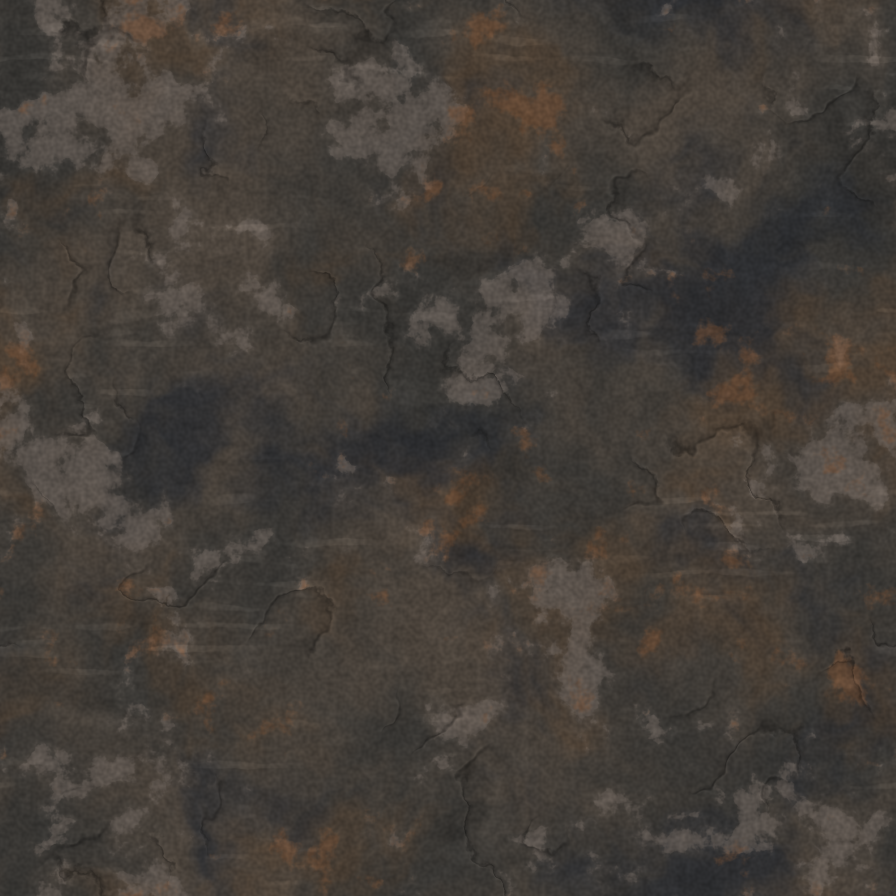
Write a WebGL 1 fragment shader that draws this texture.

```glsl
precision highp float;

uniform vec2 u_resolution;

#define CLOUD_REPEAT 4.0
#define FLAKE_REPEAT 22.0
#define CREASE_REPEAT 5.0
#define GRAIN_REPEAT 210.0
#define WARP 0.045
#define SLATE_AMOUNT 0.80
#define RUST_AMOUNT 0.60
#define FLAKE_AMOUNT 0.62
#define EMBER_AMOUNT 0.50
#define CREASE_DEPTH 0.22
#define GRAIN_DEPTH 0.16

const vec3 CHARCOAL = vec3(0.215, 0.209, 0.198);
const vec3 UMBER    = vec3(0.300, 0.268, 0.236);
const vec3 SLATE    = vec3(0.160, 0.168, 0.184);
const vec3 RUST     = vec3(0.330, 0.258, 0.192);
const vec3 ASH      = vec3(0.405, 0.370, 0.345);
const vec3 EMBER    = vec3(0.430, 0.285, 0.185);

float hash(vec2 p) {
  vec3 q = fract(vec3(p.xyx) * vec3(0.1031, 0.1030, 0.0973));
  q += dot(q, q.yzx + 33.33);
  return fract((q.x + q.y) * q.z);
}

// Slope of one lattice corner, wrapped to the period
float corner(vec2 cell, vec2 offset, vec2 period, float seed) {
  vec2 wrapped = floor(mod(cell + 0.5, period));
  float angle = 6.28318 * hash(wrapped + seed * vec2(17.0, 29.0));
  return dot(vec2(cos(angle), sin(angle)), offset);
}

// Tiling gradient noise; the seed also shifts the lattice
float noise(vec2 uv, vec2 period, float seed) {
  vec2 p = uv * period + seed * vec2(0.37, 0.71);
  vec2 cell = floor(p);
  vec2 f = p - cell;
  vec2 w = f * f * f * (f * (f * 6.0 - 15.0) + 10.0);
  vec2 e = vec2(1.0, 0.0);
  float low = mix(corner(cell, f, period, seed),
                  corner(cell + e, f - e, period, seed), w.x);
  float high = mix(corner(cell + e.yx, f - e.yx, period, seed),
                   corner(cell + 1.0, f - 1.0, period, seed), w.x);
  return mix(low, high, w.y);
}

float fbm(vec2 uv, float repeats, float seed) {
  float sum = 0.0;
  float gain = 1.0;
  vec2 period = vec2(repeats);
  for (int i = 0; i < 5; i++) {
    sum += gain * noise(uv, period, seed + float(i));
    period *= 2.0;
    gain *= 0.58;
  }
  return sum;
}

// Lit and shaded flanks along the zero line of a field
float relief(float field, float width) {
  float t = field / width;
  return t * exp(-t * t);
}

void main() {
  vec2 uv = gl_FragCoord.xy / u_resolution;
  vec2 bend = vec2(fbm(uv, 5.0, 1.0), fbm(uv, 5.0, 8.0));
  vec2 warped = uv + WARP * bend;
  vec2 diagonal = vec2(warped.x + warped.y, warped.x - warped.y);

  // Broad stained ground
  float tone = fbm(warped, CLOUD_REPEAT, 15.0);
  float slate = 0.85 * fbm(warped, CLOUD_REPEAT, 22.0)
              + 0.50 * noise(diagonal, vec2(3.0, 1.0), 29.0);
  float rust = fbm(warped, CLOUD_REPEAT, 34.0);
  vec3 color = mix(CHARCOAL, UMBER, smoothstep(-0.55, 0.55, tone));
  color = mix(color, RUST, RUST_AMOUNT * smoothstep(0.02, 0.60, rust));
  color = mix(color, SLATE, SLATE_AMOUNT * smoothstep(0.02, 0.55, slate));

  // Pale flaking patches with ragged rims
  float detail = fbm(uv + 0.15 * WARP * bend, FLAKE_REPEAT, 41.0);
  float patches = fbm(warped, CLOUD_REPEAT + 1.0, 48.0);
  float flakes = 0.85 * patches + 0.60 * detail - 0.15 * slate;
  float cover = 0.55 * smoothstep(0.12, 0.60, flakes)
              + 0.45 * smoothstep(0.29, 0.42, flakes);
  color = mix(color, ASH, FLAKE_AMOUNT * cover);

  // Small warm oxide spots
  float spots = 0.65 * rust + 0.55 * detail + 0.50 * noise(uv, vec2(13.0), 55.0);
  color = mix(color, EMBER, EMBER_AMOUNT * smoothstep(0.34, 0.62, spots));

  // Diagonal folds and short cracks
  float fold = noise(diagonal, vec2(CREASE_REPEAT, 2.0), 61.0);
  float foldMask = smoothstep(0.10, 0.35, noise(uv, vec2(5.0), 67.0));
  float crack = noise(warped + 0.01 * detail, vec2(11.0), 71.0);
  float crackMask = smoothstep(0.08, 0.30, noise(uv, vec2(7.0), 75.0));
  float light = CREASE_DEPTH * foldMask * relief(fold, 0.06);
  light += CREASE_DEPTH * crackMask * relief(crack, 0.045);
  light -= CREASE_DEPTH * crackMask * (1.0 - smoothstep(0.0, 0.04, abs(crack)));

  // Horizontal scuffs
  float scuff = noise(uv + 0.006 * bend, vec2(9.0, 85.0), 79.0);
  float scuffMask = smoothstep(0.0, 0.30, noise(uv, vec2(6.0, 9.0), 83.0));
  light += 0.16 * scuffMask * smoothstep(0.16, 0.38, scuff + 0.2 * detail);

  // Mottling and fine grain
  float grain = noise(uv, vec2(GRAIN_REPEAT), 87.0)
              + 0.7 * noise(uv, vec2(97.0), 91.0);
  light += GRAIN_DEPTH * grain + 0.09 * detail;
  gl_FragColor = vec4(color * (1.0 + light), 1.0);
}
```
